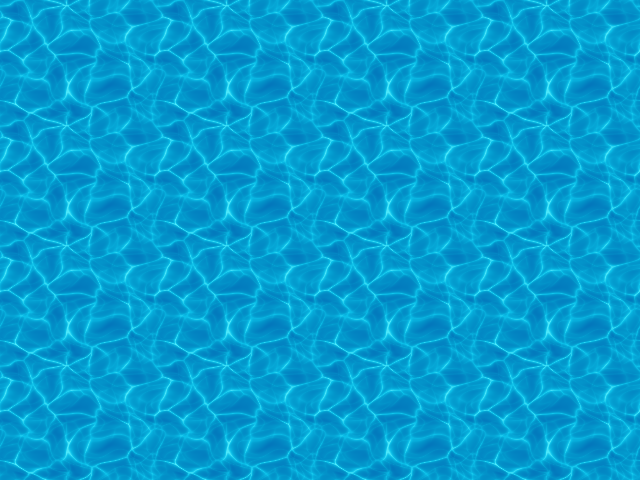
This texture is drawn by a Shadertoy shader. Its source:

```glsl
// Sunlit pool water: a net of bright caustic lines over mottled blue.
// Wrapped Voronoi borders, bent by gradient noise, form the net; noise and
// soft blobs shade the water. One tile repeats a whole number of times.

const vec2  REPEATS       = vec2(4.0, 4.0);
const vec2  TILE_SHAPE    = vec2(1.333, 1.0);   // width and height of a tile
const vec2  COARSE_CELLS  = vec2(5.0, 6.0);
const vec2  FINE_CELLS    = vec2(7.0, 10.0);
const float LINE_WIDTH    = 0.010;              // in tile heights
const float GLOW_WIDTH    = 0.040;
const float CORNER_SHARP  = 160.0;
const float BROAD_WARP    = 0.15;
const float SMALL_WARP    = 0.035;
const float BASE_TONE     = 0.21;

const vec3 DEEP_BLUE   = vec3(0.010, 0.455, 0.730);
const vec3 POOL_BLUE   = vec3(0.010, 0.590, 0.795);
const vec3 BRIGHT_CYAN = vec3(0.045, 0.750, 0.910);
const vec3 GLINT       = vec3(0.300, 0.910, 0.980);

vec2 hash2(vec2 cell, float seed) {
    vec3 p = fract(cell.xyx * vec3(0.1031, 0.1030, 0.0973) + seed * 0.137);
    p += dot(p, p.yzx + 33.33);
    return fract((p.xx + p.yz) * p.zy);
}

// Gradient noise that wraps after "period" cells per tile.
float gradientCorner(vec2 cell, vec2 offset, vec2 period, float seed) {
    float angle = 6.2832 * hash2(mod(cell, period), seed).x;
    return dot(vec2(cos(angle), sin(angle)), offset);
}

float noise(vec2 tile, vec2 period, float seed) {
    vec2 p = tile * period, i = floor(p), f = p - i;
    vec2 s = f * f * f * (f * (f * 6.0 - 15.0) + 10.0);
    vec2 e = vec2(1.0, 0.0);
    float low  = mix(gradientCorner(i, f, period, seed),
                     gradientCorner(i + e.xy, f - e.xy, period, seed), s.x);
    float high = mix(gradientCorner(i + e.yx, f - e.yx, period, seed),
                     gradientCorner(i + e.xx, f - e.xx, period, seed), s.x);
    return mix(low, high, s.y);
}

vec2 noise2(vec2 tile, vec2 period, float seed) {
    return vec2(noise(tile, period, seed), noise(tile, period, seed + 1.0));
}

// Vector to the site of a neighbouring cell, in tile heights.
vec2 toSite(vec2 cell, vec2 p, vec2 cells, float seed) {
    vec2 jitter = 0.1 + 0.8 * hash2(mod(cell, cells), seed);
    return (cell + jitter - p) * TILE_SHAPE / cells;
}

// Rounded distance to the nearest Voronoi border, in tile heights.
float borderDistance(vec2 tile, vec2 cells, float seed) {
    vec2 p = tile * cells, home = floor(p), nearest = vec2(9.0);
    for (int y = -2; y <= 2; y++)
    for (int x = -2; x <= 2; x++) {
        vec2 site = toSite(home + vec2(x, y), p, cells, seed);
        if (dot(site, site) < dot(nearest, nearest)) nearest = site;
    }
    float sum = 0.0;
    for (int y = -2; y <= 2; y++)
    for (int x = -2; x <= 2; x++) {
        vec2 site = toSite(home + vec2(x, y), p, cells, seed);
        vec2 gap = site - nearest;
        float len = length(gap);
        if (len > 0.0001)
            sum += exp(-CORNER_SHARP * dot(0.5 * (site + nearest), gap / len));
    }
    return max(0.0, -log(max(sum, 1e-9)) / CORNER_SHARP);
}

// Soft spot that wraps around the tile.
float blob(vec2 tile, vec2 center, vec2 focus) {
    return exp(dot(focus, cos(6.2832 * (tile - center)) - 1.0));
}

vec3 waterColor(float tone) {
    vec3 color = mix(DEEP_BLUE, POOL_BLUE, clamp(tone / 0.4, 0.0, 1.0));
    color = mix(color, BRIGHT_CYAN, clamp((tone - 0.4) / 0.4, 0.0, 1.0));
    return mix(color, GLINT, clamp((tone - 0.8) / 0.4, 0.0, 1.0));
}

void mainImage(out vec4 fragColor, in vec2 fragCoord) {
    vec2 tile = fract(fragCoord / iResolution.xy * REPEATS);

    // Bend the surface with broad swells and small ripples.
    vec2 bent = tile + BROAD_WARP * noise2(tile, vec2(3.0), 3.0);
    bent += SMALL_WARP * noise2(bent, vec2(8.0, 9.0), 7.0);

    // Mottled water with a few lit and shaded places.
    float tone = BASE_TONE;
    tone += 0.34 * noise(bent, vec2(4.0, 5.0), 11.0);
    tone += 0.24 * noise(bent, vec2(8.0, 13.0), 13.0);
    tone += 0.10 * noise(bent, vec2(17.0, 26.0), 17.0);
    tone += 0.20 * blob(tile, vec2(0.78, 0.40), vec2(4.0, 9.0));
    tone -= 0.14 * blob(tile, vec2(0.80, 0.17), vec2(6.0, 9.0));
    tone -= 0.14 * blob(tile, vec2(0.20, 0.60), vec2(6.0, 9.0));

    // Main net: thin lines of uneven strength with a soft glow.
    float strength = smoothstep(-0.35, 0.4, noise(tile, vec2(5.0, 6.0), 19.0));
    float coarse = borderDistance(bent, COARSE_CELLS, 23.0);
    tone += (0.18 + 0.55 * strength) * exp(-coarse / LINE_WIDTH);
    tone += 0.17 * exp(-coarse / GLOW_WIDTH);

    // Faint second net and silky filaments between the lines.
    float fine = borderDistance(bent + 0.02 * noise2(bent, vec2(6.0), 29.0), FINE_CELLS, 31.0);
    tone += 0.24 * (1.0 - strength) * exp(-fine / LINE_WIDTH);
    float ridge = abs(noise(bent, vec2(5.0, 9.0), 37.0));
    tone += 0.14 * exp(-ridge / 0.05);

    fragColor = vec4(waterColor(tone), 1.0);
}
```
